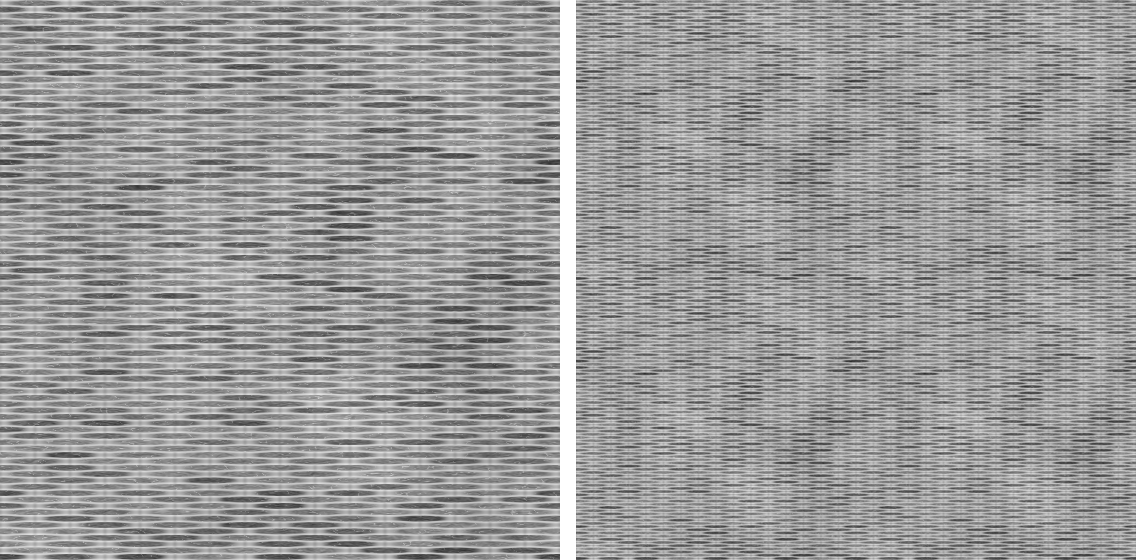
Left: one tile. Right: repeated 2 by 2.
Reproduce this texture procedurally as a Shadertoy shader.

```glsl
// Grey wicker weave: flat fibrous strands passing over and under thin upright stakes.

const float STAKES = 16.0;          // uprights across, even so the weave wraps
const float ROWS = 88.0;            // strands down, even so the weave wraps
const float HEIGHT_MID = 0.45;      // strand half height over a stake, in rows
const float HEIGHT_END = 0.27;      // strand half height where it dives under
const float FADE_START = 0.50;      // where a strand begins to dive, in stakes
const float FADE_END = 0.86;
const float EDGE_SOFTNESS = 0.09;   // in rows
const float TONE_DARK = 0.29;
const float TONE_LIGHT = 0.55;
const float GAP_DARK = 0.63;
const float GAP_LIGHT = 0.79;
const float STAKE_WIDTH = 0.22;     // glow around an upright, in stakes
const float STAKE_GLOW = 0.09;
const float STAKE_CORE = 0.10;      // darkening along its middle
const float GRAIN = 0.13;
const float SCRATCH = 0.15;
const float PATCHES = 0.09;         // broad light and dark areas
const float LOCAL_PERIOD = 256.0;

float hash(vec2 p) {
    vec3 q = fract(p.xyx * vec3(0.1031, 0.1030, 0.0973));
    q += dot(q, q.yzx + 33.33);
    return fract((q.x + q.y) * q.z);
}

float cornerSlope(vec2 cell, vec2 offset, float period) {
    float angle = 6.28319 * hash(mod(cell, period) + 7.0);
    return dot(vec2(cos(angle), sin(angle)), offset);
}

// Gradient noise that repeats after a whole number of cells.
float noise(vec2 p, float period) {
    vec2 i = floor(p), f = p - i;
    vec2 w = f * f * f * (f * (f * 6.0 - 15.0) + 10.0);
    vec2 e = vec2(1.0, 0.0);
    float low = mix(cornerSlope(i, f, period),
                    cornerSlope(i + e.xy, f - e.xy, period), w.x);
    float high = mix(cornerSlope(i + e.yx, f - e.yx, period),
                     cornerSlope(i + e.xx, f - e.xx, period), w.x);
    return mix(low, high, w.y);
}

// Wavy fibres running along a strand; p is in stakes and rows.
float fibres(vec2 p, vec2 seed) {
    float bend = noise(p * vec2(2.0, 1.0) + seed, LOCAL_PERIOD);
    vec2 q = vec2(p.x * 2.5, p.y * 4.0 + bend * 2.5) + seed.yx;
    return noise(q, LOCAL_PERIOD)
         + 0.6 * noise(q * vec2(3.0, 1.8) + 31.0, LOCAL_PERIOD);
}

// Sparse pale hairlines, slightly tilted.
float scratches(vec2 p, vec2 seed) {
    vec2 q = vec2(p.x * 3.0, p.y * 1.6 + p.x * 1.2) + seed;
    float line = 1.0 - smoothstep(0.0, 0.10, abs(noise(q, LOCAL_PERIOD)));
    float mask = noise(p * vec2(3.0, 1.5) + seed.yx + 57.0, LOCAL_PERIOD);
    return line * smoothstep(0.05, 0.30, mask);
}

void mainImage(out vec4 fragColor, in vec2 fragCoord) {
    vec2 uv = fragCoord / iResolution.xy;
    vec2 grid = uv * vec2(STAKES, ROWS);

    // Nearest stake that this row passes over, and position relative to it
    float row = floor(grid.y);
    float parity = mod(row, 2.0);
    float stake = 2.0 * floor((grid.x - parity) * 0.5 + 0.5) + parity;
    vec2 p = vec2(grid.x - stake, grid.y - row - 0.5);
    vec2 id = vec2(mod(stake, STAKES), row);
    vec2 a = abs(p);
    vec2 seed = 200.0 * vec2(hash(id + 3.0), hash(id + 71.0));

    // Light gaps and upright stakes
    float toStake = 1.0 - a.x;
    float gap = mix(GAP_DARK, GAP_LIGHT, smoothstep(0.10, 0.48, a.y));
    gap += STAKE_GLOW * exp(-pow(toStake / STAKE_WIDTH, 2.0));
    gap -= STAKE_CORE * exp(-pow(toStake / (STAKE_WIDTH * 0.3), 2.0));

    // Strand outline, tapering toward both ends
    float halfHeight = mix(HEIGHT_MID, HEIGHT_END, smoothstep(0.10, FADE_END, a.x));
    float soft = max(EDGE_SOFTNESS, 0.7 * ROWS / iResolution.y);
    float body = 1.0 - smoothstep(-soft, soft, a.y - halfHeight);
    body *= 1.0 - smoothstep(FADE_START, FADE_END, a.x);

    // Strand tone, fibres and wear
    float tone = mix(TONE_DARK, TONE_LIGHT, sqrt(hash(id)));
    tone += 0.04 * smoothstep(0.4, 1.0, a.y / halfHeight);
    tone += GRAIN * fibres(p, seed) + SCRATCH * scratches(p, seed);

    float shade = mix(gap, tone, body);
    shade += PATCHES * (noise(uv * 4.0, 4.0) + 0.5 * noise(uv * 9.0, 9.0));
    fragColor = vec4(vec3(clamp(shade, 0.0, 1.0)), 1.0);
}
```
